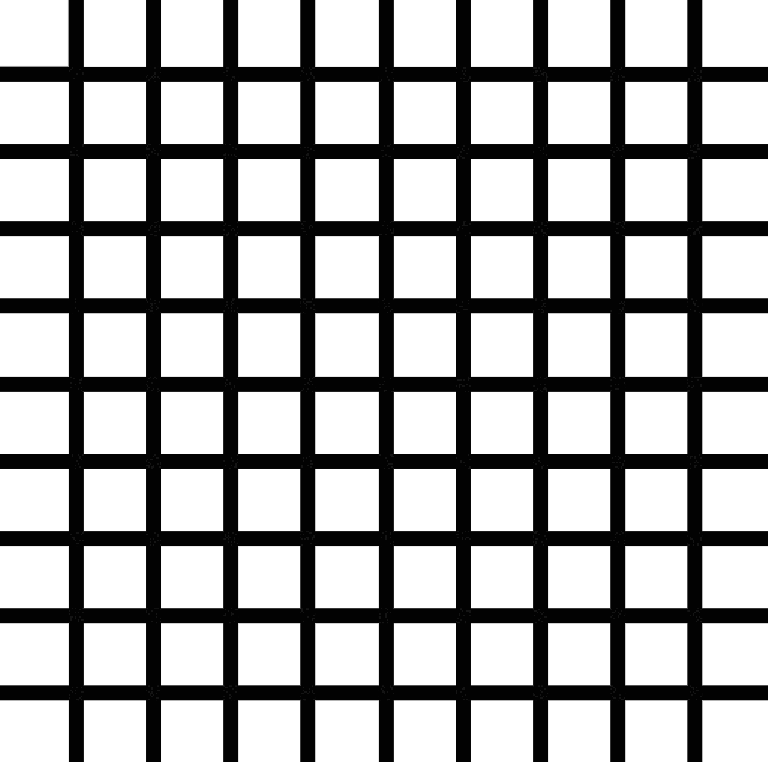
Reproduce this pattern procedurally as a Shadertoy shader.

```glsl
// Square lattice of nine black bars each way on white, running off all sides.
// Each bar is the distance to its nearest centre line; the pitch widens slightly
// mid-canvas, crossings carry faint specks, and one corner cell has a grey rim.

// Lengths are fractions of the canvas width.
#define BARS 9.0
#define PITCH 0.1004
#define BAR_WIDTH 0.0195
#define FIRST_BAR vec2(0.0995, 0.0969)
#define MID_STRETCH 0.0020
#define RIM_WIDTH 0.0013
#define RIM_STRENGTH 0.35
#define SPECK_GRID 512.0
#define SPECK_SHARE 0.14
#define SPECK_LIGHT 0.07
#define INK vec3(0.008)
#define PAPER vec3(1.0)

float hash21(vec2 p) {
    vec3 q = fract(vec3(p.xyx) * 0.1031);
    q += dot(q, q.yzx + 33.33);
    return fract((q.x + q.y) * q.z);
}

// Signed distance to the nearest bar edge on each axis, negative inside
vec2 barDistance(vec2 p) {
    vec2 index = clamp(floor((p - FIRST_BAR) / PITCH + 0.5), 0.0, BARS - 1.0);
    vec2 centre = FIRST_BAR + PITCH * index + MID_STRETCH * step(3.5, index);
    return abs(p - centre) - 0.5 * BAR_WIDTH;
}

float coverage(float distance, float pixel) {
    return clamp(0.5 - distance / pixel, 0.0, 1.0);
}

void mainImage(out vec4 fragColor, in vec2 fragCoord) {
    // Measure down from the upper left corner
    float pixel = 1.0 / iResolution.x;
    vec2 p = vec2(fragCoord.x, iResolution.y - fragCoord.y) * pixel;
    vec2 bars = barDistance(p);
    float lattice = min(bars.x, bars.y);

    // Thin grey rim inside the upper left cell
    float inCorner = step(p.x, FIRST_BAR.x) * step(p.y, FIRST_BAR.y);
    float rim = inCorner * coverage(lattice - RIM_WIDTH, pixel);
    vec3 paper = PAPER * (1.0 - RIM_STRENGTH * rim);

    // Faint specks in the ink where bars cross
    float crossing = coverage(max(bars.x, bars.y), pixel);
    float speck = step(1.0 - SPECK_SHARE, hash21(floor(p * SPECK_GRID)));
    vec3 ink = INK + SPECK_LIGHT * speck * crossing;

    fragColor = vec4(mix(paper, ink, coverage(lattice, pixel)), 1.0);
}
```
